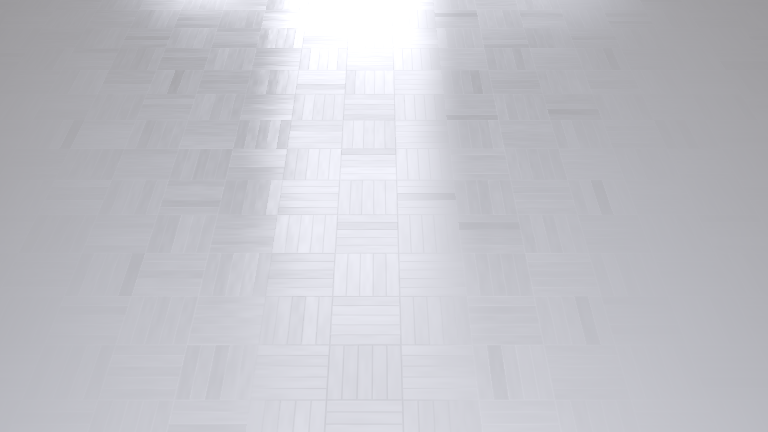
This texture is drawn by a WebGL 1 fragment shader. Its source:

```glsl
precision highp float;

uniform vec2 u_resolution;

// Floor perspective, in units of the canvas height
const float HORIZON = 2.0995;
const float VANISH_X = -0.0116;
const float TILE_WIDTH = 0.087;
const float ROW_DEPTH = 30.155;
const vec2 TILE_PHASE = vec2(0.69, 0.112);

// Parquet
const float PLANKS = 5.0;
const float TILE_SEAM = 0.011;
const float PLANK_SEAM = 0.010;
const float PLANK_VARIATION = 0.024;
const float TILE_VARIATION = 0.016;
const float GRAIN = 0.02;
const float DARK_PLANK_SHARE = 0.04;
const float DARK_PLANK_DEPTH = 0.03;
const float SEAM_SHADE = 0.05;
const float SEAM_SHEEN = 0.02;

// Light
const float NEAR_LEVEL = 0.805;
const float FAR_LEVEL = 0.675;
const float SIDE_FALLOFF = 0.09;
const float BAND_CENTER = -0.067;
const float REFLECTION_SHIFT = 0.026;
const vec3 WARM_TINT = vec3(1.004, 0.996, 1.015);
const vec3 COOL_TINT = vec3(0.995, 0.998, 1.034);

float hash(vec2 p) {
    vec3 q = fract(vec3(p.xyx) * 0.1031);
    q += dot(q, q.yzx + 33.33);
    return fract((q.x + q.y) * q.z);
}

float noise(vec2 p) {
    vec2 i = floor(p);
    vec2 f = fract(p);
    f = f * f * (3.0 - 2.0 * f);
    float low = mix(hash(i), hash(i + vec2(1.0, 0.0)), f.x);
    float high = mix(hash(i + vec2(0.0, 1.0)), hash(i + vec2(1.0, 1.0)), f.x);
    return mix(low, high, f.y);
}

// Distance from a coordinate to the nearest whole number
float edgeDistance(float t) {
    return 0.5 - abs(fract(t) - 0.5);
}

// Pixel coverage of a line, thinner than a pixel included
float lineCoverage(float dist, float halfWidth, float pixel) {
    float cover = clamp((halfWidth - dist) / pixel + 0.5, 0.0, 1.0);
    return min(cover, 2.0 * halfWidth / pixel);
}

float glow(vec2 p, vec2 center, vec2 radius) {
    vec2 q = (p - center) / radius;
    return exp(-dot(q, q));
}

// Long window reflection that softens toward the viewer
float windowBand(vec2 p) {
    float halfWidth = mix(0.21, 0.18, p.y);
    float softness = mix(0.16, 0.06, smoothstep(0.0, 0.9, p.y));
    return 1.0 - smoothstep(halfWidth - softness, halfWidth + softness,
                            abs(p.x - BAND_CENTER));
}

float floorLight(vec2 p) {
    float level = mix(NEAR_LEVEL, FAR_LEVEL, p.y) - SIDE_FALLOFF * p.x * p.x;
    level += 0.035 * glow(p, vec2(BAND_CENTER, 0.35), vec2(0.5, 0.8));
    level += windowBand(p) * mix(0.03, 0.18, smoothstep(0.0, 0.7, p.y));
    level += 0.24 * glow(p, vec2(-0.06, 1.03), vec2(0.27, 0.19));
    level += 0.25 * glow(p, vec2(-0.42, 1.03), vec2(0.13, 0.07));
    return level + 0.11 * glow(p, vec2(0.4, 1.03), vec2(0.16, 0.09));
}

void main() {
    vec2 p = (gl_FragCoord.xy - vec2(0.5 * u_resolution.x, 0.0)) / u_resolution.y;

    // Project onto the floor; footprint is one pixel in tile units
    float depth = HORIZON - p.y;
    vec2 floorPos = vec2((p.x - VANISH_X) / TILE_WIDTH, ROW_DEPTH) / depth + TILE_PHASE;
    vec2 footprint = vec2(1.0 / TILE_WIDTH, ROW_DEPTH / depth) / (depth * u_resolution.y);

    // Alternate the plank direction like a checkerboard
    vec2 tile = floor(floorPos);
    vec2 local = fract(floorPos);
    bool upright = mod(tile.x + tile.y, 2.0) > 0.5;
    vec2 plankPos = upright ? local : local.yx;
    float plankPixel = upright ? footprint.x : footprint.y;
    float plank = floor(plankPos.x * PLANKS);
    vec2 plankId = tile * vec2(PLANKS, 1.0) + vec2(plank, 0.0);
    float plankRandom = hash(plankId + 11.3);

    // Seams between planks and tiles
    float seam = 0.85 * lineCoverage(edgeDistance(plankPos.x * PLANKS) / PLANKS,
                                     PLANK_SEAM, plankPixel);
    seam = max(seam, lineCoverage(edgeDistance(floorPos.x), TILE_SEAM, footprint.x));
    seam = max(seam, lineCoverage(edgeDistance(floorPos.y), TILE_SEAM, footprint.y));

    // Wood tone and grain, washed out by haze at the sides
    float clarity = mix(0.12, 1.0, 1.0 - smoothstep(0.2, 0.8, abs(p.x + 0.08)));
    float grain = noise(plankPos * vec2(18.0, 4.0) + plankId * 7.31) - 0.5;
    float wood = PLANK_VARIATION * (plankRandom - 0.5)
               + TILE_VARIATION * (hash(tile + 4.7) - 0.5) + GRAIN * grain;
    wood -= DARK_PLANK_DEPTH * step(1.0 - DARK_PLANK_SHARE, hash(plankId + 29.1));
    wood *= mix(0.8, 1.3, p.y);
    wood += seam * mix(SEAM_SHEEN, -SEAM_SHADE, windowBand(p));

    // Each plank tilts the reflection slightly
    float tilt = REFLECTION_SHIFT * (plankRandom - 0.5 + 0.5 * grain);
    float level = floorLight(p + vec2(tilt * clarity, 0.0)) + wood * clarity;
    vec3 tint = mix(WARM_TINT, COOL_TINT, smoothstep(0.58, 0.74, level));
    gl_FragColor = vec4(clamp(level * tint, 0.0, 1.0), 1.0);
}
```
